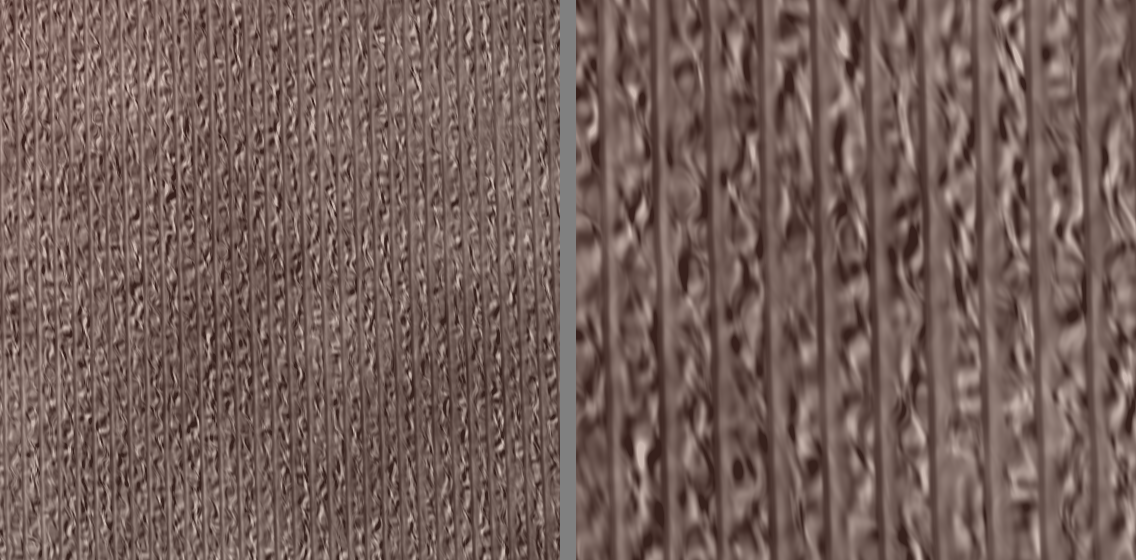
Left: the whole. Right: its middle third, enlarged.
Give the GLSL for this texture, as a WebGL 1 fragment shader.

```glsl
precision highp float;
// Ribbed corduroy-like knit: slightly leaning vertical ribs, each made of a thin
// dark groove, a smooth pale strip and a rough band of embossed yarn flecks.
// The flecks are the slope of warped noise; broad noise adds wear and blotches.

uniform vec2 u_resolution;

#define RIB_COUNT 31.4
#define RIB_PHASE 0.04
#define LEAN 0.018
#define LEAN_GAIN 0.02
#define GROOVE_WIDTH 0.035
#define FLECK_SCALE vec2(172.0, 76.0)
#define FLECK_CONTRAST 1.12
#define WEAR 0.42
#define SHADOW_COLOR vec3(0.270, 0.185, 0.165)
#define LIGHT_COLOR vec3(0.740, 0.665, 0.635)

float hash(vec2 p) {
  return fract(sin(dot(p, vec2(127.1, 311.7))) * 43758.5453);
}

float noise(vec2 p) {
  vec2 cell = floor(p);
  vec2 f = fract(p);
  f = f * f * (3.0 - 2.0 * f);
  return mix(mix(hash(cell), hash(cell + vec2(1.0, 0.0)), f.x),
             mix(hash(cell + vec2(0.0, 1.0)), hash(cell + vec2(1.0, 1.0)), f.x), f.y);
}

float fbm(vec2 p) {
  float sum = 0.0;
  float amplitude = 0.5;
  for (int i = 0; i < 3; i++) {
    sum += amplitude * noise(p);
    p = mat2(1.6, 1.2, -1.2, 1.6) * p + 17.3;
    amplitude *= 0.5;
  }
  return sum;
}

// Height of the tangled yarn, with fibres bent by a second noise
float yarnHeight(vec2 p) {
  vec2 bend = vec2(noise(p * 0.55 + 31.0), noise(p * 0.55 + 73.0)) - 0.5;
  p += bend * vec2(2.2, 0.7);
  return 0.72 * noise(p) + 0.36 * noise(p * vec2(1.7, 1.5) + 9.0);
}

// Light and dark flecks from the yarn slope, centred on zero
float yarnFlecks(vec2 p) {
  vec2 q = p * FLECK_SCALE;
  q.x += 0.3 * q.y;
  vec2 lightStep = vec2(0.42, -0.22);
  return yarnHeight(q + lightStep) - yarnHeight(q - lightStep);
}

void main() {
  vec2 uv = gl_FragCoord.xy / u_resolution;

  // Leaning rib coordinates
  float slope = LEAN + LEAN_GAIN * uv.x;
  float sway = 0.003 * (noise(uv * vec2(5.0, 4.0)) - 0.5)
             + 0.0014 * (noise(uv * vec2(30.0, 28.0)) - 0.5);
  float ribX = (uv.x + slope * (uv.y - 0.5) + sway) * RIB_COUNT - RIB_PHASE;
  float rib = floor(ribX);
  float across = fract(ribX);
  float ribRandom = hash(vec2(rib, 4.0));
  float aa = RIB_COUNT / u_resolution.x;

  // Uneven, soft edge between the smooth strip and the yarn
  float right = smoothstep(0.1, 0.85, uv.x);
  float ragged = noise(vec2(rib * 7.0, uv.y * 70.0)) - 0.5;
  float stripEdge = mix(0.27, 0.40, right) + 0.06 * (ribRandom - 0.5) + 0.22 * ragged;
  float yarnMask = smoothstep(stripEdge - 0.10 - aa, stripEdge + 0.10 + aa, across);
  yarnMask *= 1.0 - smoothstep(0.93, 1.0, across);

  // Smooth strip: a bright ridge at the left, flat and greyer at the right
  float flecks = yarnFlecks(uv);
  float ridge = exp(-pow((across - 0.15) / 0.10, 2.0));
  float ridgeFade = 0.6 + 0.8 * noise(vec2(rib * 3.1, uv.y * 16.0));
  float grain = noise(uv * vec2(240.0, 60.0)) - 0.5;
  float strip = 0.42 + ridge * ridgeFade * mix(0.30, 0.10, right);
  strip += 0.16 * grain + 0.28 * flecks;

  // Rough yarn, rounded across its width and varied along each rib
  float roughness = 0.75 + 0.6 * noise(vec2(rib * 3.7, uv.y * 13.0));
  float bandPosition = clamp((across - stripEdge) / (1.0 - stripEdge), 0.0, 1.0);
  float roundness = 4.0 * bandPosition * (1.0 - bandPosition);
  float yarn = 0.33 + 0.15 * roundness + FLECK_CONTRAST * roughness * flecks;
  yarn += 0.24 * (fbm(uv * vec2(110.0, 60.0)) - 0.44);
  float tone = mix(strip, yarn, yarnMask) + 0.05 * (ribRandom - 0.5);

  // Thin groove on the rib boundary, fading in and out along its length
  float grooveDistance = min(across, 1.0 - across);
  float groove = 1.0 - smoothstep(GROOVE_WIDTH - aa, GROOVE_WIDTH + aa + 0.06, grooveDistance);
  float grooveDepth = mix(0.45, 0.68, right) + 0.6 * (noise(uv * vec2(40.0, 26.0)) - 0.5);
  tone = mix(tone, 0.04, groove * clamp(grooveDepth, 0.0, 1.0));

  // Broad wear, light falling from the upper left and a dim crease
  tone += WEAR * (fbm(uv * vec2(5.0, 7.0) + 2.0) - 0.44);
  tone += 0.11 * (uv.y - 0.5) - 0.05 * (uv.x - 0.5);
  float crease = length((uv - vec2(0.52, 0.50)) * vec2(1.0, 1.6));
  tone -= 0.11 * exp(-crease * crease * 70.0);

  // Warm at the upper left, greyer toward the right
  vec3 color = mix(SHADOW_COLOR, LIGHT_COLOR, clamp(tone, -0.12, 1.12));
  float warmth = uv.y * (1.0 - uv.x) - 0.25;
  color += warmth * vec3(0.02, -0.008, -0.008);
  gl_FragColor = vec4(clamp(color, 0.0, 1.0), 1.0);
}
```
